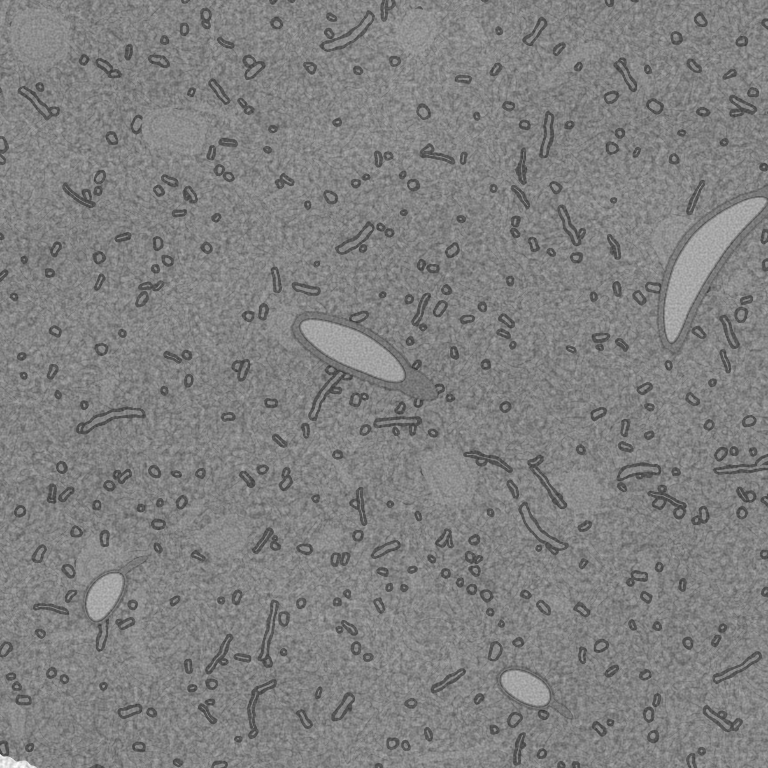
This texture is drawn by a WebGL 1 fragment shader. Its source:

```glsl
precision highp float;
uniform vec2 u_resolution;

// Grey levels
const float TISSUE = 0.532;
const float PALE = 0.570;
const float SPECK = 0.430;
const float MYELIN = 0.290;
const float AXON = 0.545;
const float SOMA = 0.565;
const float WALL = 0.475;
const float LUMEN = 0.645;
const float TORN = 0.900;

// Texture frequencies and strengths
const float GRAIN_FREQ = 330.0;
const float GRAIN = 0.13;
const float MOTTLE_FREQ = 150.0;
const float MOTTLE = 0.15;
const float MEMBRANE_FREQ = 85.0;
const float MEMBRANE = 0.055;
const float SHADE = 0.035;
const float TILE_SHIFT = 0.012;

// Sizes in canvas units
const float EDGE = 0.0011;
const float SHEATH = 0.0012;
const float WALL_WIDTH = 0.009;
const vec2 VESSEL_START = vec2(0.46, 0.545);
const vec2 VESSEL_STEP = vec2(0.225, -0.44);

vec2 hash2(vec2 p) {
  vec3 q = fract(p.xyx * vec3(0.1031, 0.1030, 0.0973));
  q += dot(q, q.yzx + 33.33);
  return fract((q.xx + q.yz) * q.zy);
}

float gradientNoise(vec2 p) {
  vec2 i = floor(p), f = fract(p);
  vec2 u = f * f * f * (f * (f * 6.0 - 15.0) + 10.0);
  vec2 x = vec2(1.0, 0.0);
  float a = dot(hash2(i) * 2.0 - 1.0, f);
  float b = dot(hash2(i + x) * 2.0 - 1.0, f - x);
  float c = dot(hash2(i + x.yx) * 2.0 - 1.0, f - x.yx);
  float d = dot(hash2(i + 1.0) * 2.0 - 1.0, f - 1.0);
  return mix(mix(a, b, u.x), mix(c, d, u.x), u.y);
}

vec2 rotate(vec2 p, float angle) {
  float c = cos(angle), s = sin(angle);
  return vec2(c * p.x + s * p.y, c * p.y - s * p.x);
}

float inside(float d) { return 1.0 - smoothstep(-EDGE, EDGE, d); }

float outline(float d, float width) {
  return 1.0 - smoothstep(width, width + 1.5 * EDGE, abs(d));
}

float ellipse(vec2 p, vec2 r) {
  float k = length(p / r);
  return k * (k - 1.0) / max(length(p / (r * r)), 0.001) - 0.0001;
}

// Signed distance to bent capsules, at most one per grid cell
float scatter(vec2 p, float cells, float share, vec2 lengths, vec2 radii, float seed) {
  vec2 home = floor(p * cells);
  float nearest = 1.0;
  for (int y = -1; y <= 1; y++) {
    for (int x = -1; x <= 1; x++) {
      vec2 cell = home + vec2(float(x), float(y));
      vec2 place = hash2(cell + seed);
      vec2 form = hash2(cell + seed + 41.7);
      vec2 kind = hash2(cell + seed + 87.3);
      vec2 q = rotate(p - (cell + place) / cells, 6.2832 * kind.x);
      float halfLength = mix(lengths.x, lengths.y, form.x * form.x);
      q.y += (form.y - 0.5) * 16.0 * q.x * q.x;
      q.x -= clamp(q.x, -halfLength, halfLength);
      float d = length(q) - mix(radii.x, radii.y, form.y * form.y);
      if (kind.y < share) nearest = min(nearest, d);
    }
  }
  return nearest;
}

float drawAxons(float tone, float d) {
  tone = mix(tone, AXON, 0.7 * inside(d));
  return mix(tone, MYELIN, 0.85 * outline(d, SHEATH));
}

void main() {
  vec2 p = gl_FragCoord.xy / u_resolution;
  vec2 wobble = vec2(gradientNoise(p * 70.0), gradientNoise(p * 70.0 + 19.0));
  vec2 sway = vec2(gradientNoise(p * 18.0 + 5.0), gradientNoise(p * 18.0 + 31.0));
  vec2 rough = p + 0.004 * wobble;
  vec2 soft = p + 0.014 * sway + 0.002 * wobble;
  float grain = GRAIN * gradientNoise(p * GRAIN_FREQ);
  float mottle = MOTTLE * gradientNoise(p * MOTTLE_FREQ + 7.0);

  // Neuropil with thin membranes, specks and pale processes
  float ridge = abs(gradientNoise(p * MEMBRANE_FREQ + 3.0 * sway));
  float tone = TISSUE + mottle - MEMBRANE * (1.0 - smoothstep(0.0, 0.13, ridge));
  float specks = scatter(rough, 45.0, 0.5, vec2(0.0, 0.003), vec2(0.0015, 0.0036), 11.0);
  tone = mix(tone, SPECK, 0.6 * inside(specks));
  float processes = scatter(soft, 9.0, 0.4, vec2(0.01, 0.055), vec2(0.003, 0.010), 23.0);
  tone = mix(tone, PALE + 0.3 * mottle, 0.75 * inside(processes));

  // Myelinated axons, cut across and along
  tone = drawAxons(tone, scatter(rough, 34.0, 0.32, vec2(0.0, 0.006), vec2(0.003, 0.0062), 57.0));
  tone = drawAxons(tone, scatter(rough, 13.0, 0.42, vec2(0.006, 0.036), vec2(0.0025, 0.006), 71.0));

  // Cell bodies with nuclear envelope and nucleolus
  float soma = scatter(soft, 4.5, 0.5, vec2(0.0, 0.014), vec2(0.022, 0.046), 95.0);
  tone = mix(tone, SOMA + 0.25 * mottle, 0.9 * inside(soma));
  tone -= 0.035 * outline(soma + 0.011, SHEATH);
  tone -= 0.055 * inside(soma + 0.037);

  // Vessels: wall with a bulging nucleus, then the bright lumen
  for (int i = 0; i < 4; i++) {
    float n = float(i);
    float small = mod(n, 2.0);
    vec2 size = mix(vec2(0.076 + 0.018 * n, 0.023), vec2(0.035, 0.019), small);
    vec2 q = rotate(p + 0.003 * sway - fract(VESSEL_START + n * VESSEL_STEP),
                    1.45 * step(1.5, n) - 0.47);
    q.y += (0.4 + n) * q.x * q.x;
    float lumen = ellipse(q, size);
    float bulge = ellipse(q - vec2(size.x + 0.012, 0.0), vec2(0.038, 0.017));
    float wall = min(lumen - WALL_WIDTH * mix(1.0, 0.5, small), bulge + 0.012 * small);
    tone = mix(tone, WALL + 0.3 * mottle, inside(wall));
    tone -= 0.08 * outline(wall, 0.0006);
    tone = mix(tone, LUMEN, inside(lumen));
    tone -= 0.13 * outline(lumen, 0.0007);
  }

  // Torn corner, uneven exposure of the mosaic and grain
  float torn = inside(p.y + 0.35 * p.x - 0.018 + 0.012 * wobble.x);
  tone = mix(tone, TORN + 2.0 * mottle, torn);
  tone += TILE_SHIFT * (hash2(floor(p * 6.0) + 3.0).x - 0.5);
  tone += SHADE * gradientNoise(p * vec2(3.0, 7.0)) + grain;
  gl_FragColor = vec4(vec3(tone), 1.0);
}
```
